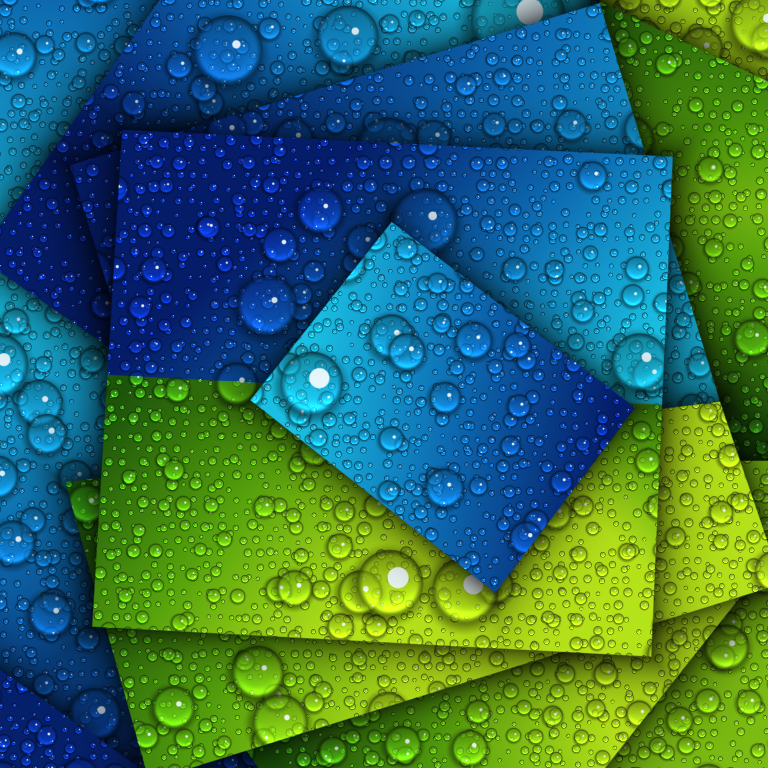
A Shadertoy shader for this background:

```glsl
const vec3 NAVY = vec3(.02, .11, .41), BLUE = vec3(.05, .41, .69), CYAN = vec3(.10, .75, .89);
const vec3 MOSS = vec3(.11, .33, .04), LEAF = vec3(.34, .64, .05), LIME = vec3(.71, .89, .10);

float hash(vec2 p) { return fract(sin(dot(p, vec2(127.1, 311.7))) * 43758.5453); }

float cover(float dist, float px) { return 1. - smoothstep(-px, px, dist); }

// Signed distance to a line, positive on the right of a -> b
float side(vec2 p, vec2 a, vec2 b) {
    vec2 e = normalize(b - a);
    return dot(p - a, vec2(e.y, -e.x));
}

// Convex quad with counter-clockwise corners
float quad(vec2 p, vec2 a, vec2 b, vec2 c, vec2 d) {
    return max(max(side(p, a, b), side(p, b, c)), max(side(p, c, d), side(p, d, a)));
}

// Position of p between a (0) and b (1)
float along(vec2 p, vec2 a, vec2 b) { return dot(p - a, b - a) / dot(b - a, b - a); }

vec3 ramp(float t, vec3 dark, vec3 middle, vec3 light) {
    t = clamp(t, 0., 1.) * 2.;
    return mix(mix(dark, middle, min(t, 1.)), light, max(t - 1., 0.));
}
vec3 blues(float t) { return ramp(t, NAVY, BLUE, CYAN); }
vec3 greens(float t) { return ramp(t, MOSS, LEAF, LIME); }

// Water drop: contact shadow, lens body, dark rim and white glint
vec3 drop(vec3 base, vec2 q, float r, float glint, float px) {
    float d = length(q) / r;
    if (d > 1.5) return base;
    float halo = 1. - smoothstep(.85, 1.35, length(q / r + vec2(.05, .09)));
    vec3 vivid = base / max(base.r, max(base.g, base.b)) * .78;
    vec3 body = mix(base, vivid, .55) * (1.02 - .28 * q.y / r);
    body *= 1. - .5 * smoothstep(.78, 1.02, d);
    body += vivid * .35 * smoothstep(.45, .8, d) * (1. - smoothstep(.8, .95, d)) * max(-q.y / r, 0.);
    float shine = cover(length(q - r * vec2(.24, .16)) - glint * r, px);
    body = mix(body, vec3(.94, .98, 1.), shine * .95);
    return mix(base * (1. - .42 * halo), body, cover((d - 1.) * r, px));
}

// Staggered rows of random drops, from fine to coarse
vec3 scatter(vec3 col, vec2 p, float seed, float px) {
    float cell = .017;
    for (int i = 0; i < 4; i++) {
        float level = float(i);
        vec2 g = p / cell + seed * 7.3;
        g.x += hash(vec2(floor(g.y), seed + level));
        vec2 id = floor(g) + seed * 3.1 + level * 17.;
        float r = mix(.13, .33, hash(id));
        vec2 jitter = vec2(hash(id + 5.3), hash(id + 9.7)) - .5;
        vec2 q = fract(g) - .5 - jitter * (1. - 2.8 * r);
        if (hash(id + 2.9) < .85 - .15 * level) col = drop(col, q * cell, r * cell, .13, px);
        cell *= 1.75;
    }
    return col;
}

// Card face over what lies below, with a soft shadow around it
vec3 layCard(vec3 below, vec3 face, float dist, float px) {
    below *= 1. - .62 * exp(-max(dist, 0.) * 38.);
    return mix(below, face, cover(dist, px));
}

void mainImage(out vec4 fragColor, in vec2 fragCoord) {
    vec2 p = fragCoord / iResolution.y;
    float px = .9 / iResolution.y;

    // Blue ground and navy corner
    vec3 col = scatter(blues(1.05 - 1.5 * abs(p.y - .64)), p, 1., px);
    col = drop(col, p - vec2(-.005, .525), .042, .2, px);
    col = drop(col, p - vec2(.061, .435), .026, .15, px);
    col = drop(col, p - vec2(.124, .07), .034, .15, px);
    float dist = quad(p, vec2(-.3, -.2), vec2(.469, -.2), vec2(-.1, .198), vec2(-.3, .338));
    col = layCard(col, scatter(blues(.03), p, 2., px), dist, px);

    // Upper left blue card
    vec3 face = scatter(blues(along(p, vec2(.15, .75), vec2(.62, 1.))), p, 3., px);
    face = drop(face, p - vec2(.297, .935), .045, .12, px);
    face = drop(face, p - vec2(.453, .953), .040, .12, px);
    face = drop(face, p - vec2(.675, .975), .062, .28, px);
    dist = quad(p, vec2(-.029, .666), vec2(.6, .231), vec2(1.2, 1.), vec2(.5, 1.412));
    col = layCard(col, face, dist, px);

    // Right side: lime corner, then the shaded green card
    face = scatter(greens(.95), p, 4., px);
    face = drop(face, p - vec2(.99, .97), .039, .15, px);
    col = layCard(col, face, .781 - p.x, px);
    face = scatter(greens(.66 - 2.2 * abs(p.y - .73)), p, 5., px);
    face = drop(face, p - vec2(.98, .56), .024, .1, px);
    dist = quad(p, vec2(.781, .998), vec2(.781, .2), vec2(1.4, .2), vec2(1.4, .704));
    col = layCard(col, face, dist, px);

    // Lower right green cards
    dist = quad(p, vec2(.7, -.1), vec2(1.2, -.1), vec2(1.2, .4), vec2(.7, .4));
    col = layCard(col, scatter(greens(.7), p, 6., px), dist, px);
    face = scatter(greens(along(p, vec2(.36, 0.), vec2(.78, .12))), p, 7., px);
    dist = quad(p, vec2(.35, -.02), vec2(.772, -.02), vec2(.98, .243), vec2(.2, .2));
    col = layCard(col, face, dist, px);

    // Tilted blue card and the green one below it
    face = scatter(blues(along(p, vec2(.2, .8), vec2(.95, .5))), p, 8., px);
    face = drop(face, p - vec2(.505, .805), .042, .1, px);
    dist = quad(p, vec2(.091, .785), vec2(.215, .385), vec2(.9375, .477), vec2(.781, .996));
    col = layCard(col, face, dist, px);
    face = scatter(greens(along(p, vec2(.09, .3), vec2(.55, .2))), p, 9., px);
    face = drop(face, p - vec2(.336, .125), .034, .1, px);
    face = drop(face, p - vec2(.365, .06), .036, .1, px);
    dist = quad(p, vec2(.085, .372), vec2(.194, -.017), vec2(1.018, .24), vec2(.9375, .477));
    col = layCard(col, face, dist, px);

    // Two-tone middle card
    float greenTone = min(along(p, vec2(.17, .5), vec2(.5, .25)), 1.) - 3. * max(p.x + p.y - 1.1, 0.);
    float split = side(p, vec2(.139, .512), vec2(.859, .473));
    face = mix(greens(greenTone), blues(along(p, vec2(.45, .8), vec2(.75, .48))), cover(split, px));
    face = scatter(face, p, 10., px);
    face = drop(face, p - vec2(.417, .727), .030, .1, px);
    face = drop(face, p - vec2(.348, .603), .039, .1, px);
    face = drop(face, p - vec2(.553, .712), .043, .13, px);
    face = drop(face, p - vec2(.833, .529), .037, .17, px);
    face = drop(face, p - vec2(.508, .241), .043, .32, px);
    face = drop(face, p - vec2(.606, .232), .043, .3, px);
    dist = quad(p, vec2(.159, .831), vec2(.12, .184), vec2(.848, .145), vec2(.876, .796));
    col = layCard(col, face, dist, px);

    // Small blue card on top
    face = scatter(blues(along(p, vec2(.8, .46), vec2(.4, .53))), p, 11., px);
    face = drop(face, p - vec2(.406, .501), .041, .32, px);
    face = drop(face, p - vec2(.53, .542), .024, .13, px);
    face = drop(face, p - vec2(.617, .557), .024, .1, px);
    face = drop(face, p - vec2(.579, .365), .025, .1, px);
    dist = quad(p, vec2(.51, .711), vec2(.326, .479), vec2(.645, .228), vec2(.827, .469));
    fragColor = vec4(layCard(col, face, dist, px), 1.);
}
```
